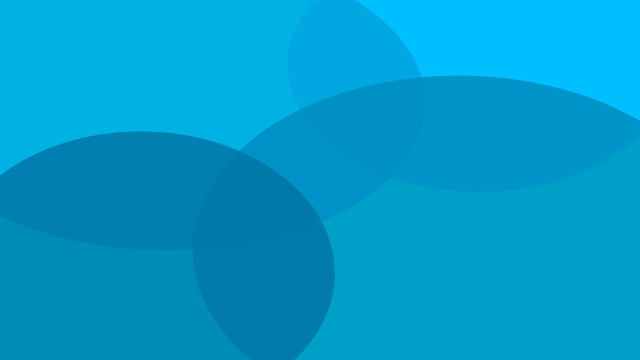
A Shadertoy shader for this background:

```glsl
// Four broad overlapping ovals, one reaching in from each corner, in flat blues.
// Each oval is an implicit ellipse turned into a smooth coverage mask; the
// masks then choose the tint of every overlap, like stacked sheets of glass.

// Coverage of an ellipse; skew leans it slightly off its axes.
float oval(vec2 p, vec2 center, vec2 radii, float skew) {
    vec2 q = (p - center) / radii;
    float field = dot(q, q) - 2.0 * skew * q.x * q.y - 1.0 + skew * skew;
    vec2 slope = 2.0 * (q - skew * q.yx) / radii;
    float dist = field / max(length(slope), 1e-3);
    return clamp(0.5 - dist * iResolution.y, 0.0, 1.0);
}

void mainImage(out vec4 fragColor, in vec2 fragCoord) {
    // Height runs 0 to 1, width 0 to 16/9
    vec2 p = fragCoord / iResolution.xy * vec2(16.0 / 9.0, 1.0);

    float topLeft     = oval(p, vec2(0.451, 0.722), vec2(0.731, 0.417), -0.02);
    float topRight    = oval(p, vec2(1.331, 0.819), vec2(0.532, 0.352), 0.0);
    float bottomRight = oval(p, vec2(1.285, 0.299), vec2(0.750, 0.491), -0.015);
    float bottomLeft  = oval(p, vec2(0.391, 0.241), vec2(0.539, 0.394), 0.0);

    // Upper sheets: bright sky, cyan, and the lens they share
    vec3 cyan = mix(vec3(0.0, 0.700, 0.890), vec3(0.0, 0.655, 0.882), topRight);
    vec3 upper = mix(vec3(0.0, 0.750, 1.0), cyan, topLeft);

    // Lower right sheet: teal, bluer where the upper sheets show through
    vec3 teal = mix(vec3(0.0, 0.624, 0.784), vec3(0.0, 0.580, 0.790), topRight);
    vec3 middle = mix(vec3(0.0, 0.568, 0.775), vec3(0.0, 0.563, 0.768), topRight);
    vec3 lower = mix(teal, middle, topLeft);

    // Lower left sheet: the darkest tints, deepest in the crossing
    vec3 deep = mix(vec3(0.0, 0.553, 0.710), vec3(0.0, 0.498, 0.690), topLeft);
    vec3 crossing = mix(vec3(0.0, 0.484, 0.670), vec3(0.0, 0.478, 0.664), topLeft);
    vec3 dark = mix(deep, crossing, bottomRight);

    vec3 color = mix(mix(upper, lower, bottomRight), dark, bottomLeft);
    fragColor = vec4(color, 1.0);
}
```
